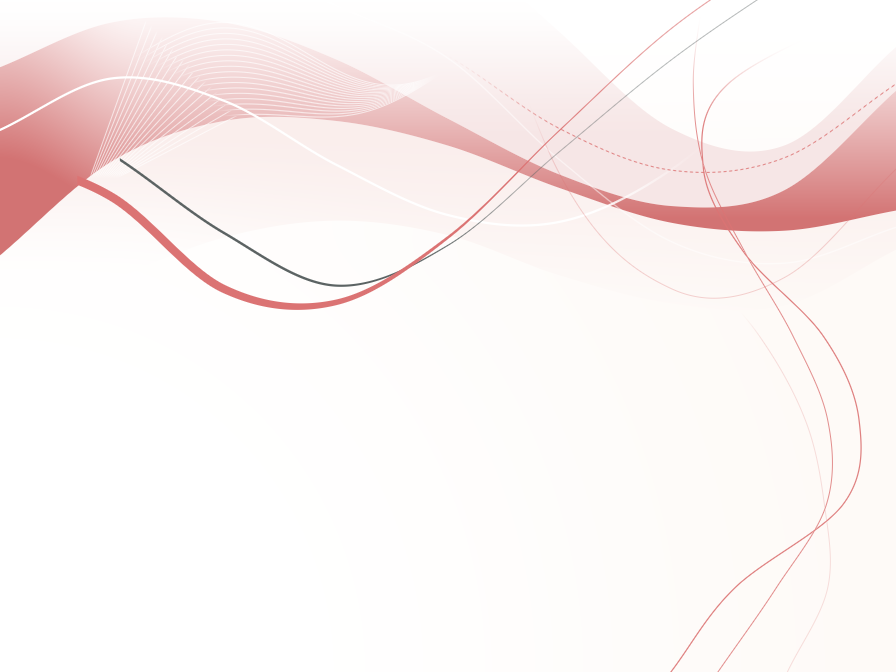
A WebGL 2 fragment shader for this background:

```glsl
#version 300 es
precision highp float;
// Pale backdrop with a flowing rose ribbon, translucent bands and thin strands.
// Every edge and strand is a cubic spline over nine evenly spaced knots;
// space is 8 units wide and 6 tall, with depth measured down from the top.

uniform vec2 u_resolution;
out vec4 fragColor;

const vec3 WHITE = vec3(1.0);
const vec3 CREAM = vec3(0.995, 0.98, 0.968);
const vec3 BLUSH = vec3(0.965, 0.9, 0.9);
const vec3 VEIL = vec3(0.98, 0.932, 0.925);
const vec3 PALE_ROSE = vec3(0.99, 0.96, 0.96);
const vec3 DEEP_ROSE = vec3(0.825, 0.45, 0.45);
const vec3 STRAND_RED = vec3(0.86, 0.45, 0.45);
const vec3 SLATE = vec3(0.36, 0.39, 0.39);

// Edges of the filled shapes: depth at x = 0..8
const float RIBBON_TOP[9] = float[9](.6, .2, .2, .53, 1.06, 1.56, 1.84, 1.7, .81);
const float RIBBON_BASE[9] = float[9](2.28, 1.44, 1.08, 1.08, 1.3, 1.68, 1.99, 2.06, 1.88);
const float BLUSH_TOP[9] = float[9](-4., -3.5, -2.7, -1.7, -.65, .29, 1.15, 1.3, .42);
const float VEIL_BASE[9] = float[9](2.9, 2.5, 2.12, 1.97, 2.1, 2.46, 2.71, 2.73, 2.23);
// Strands running across
const float WHITE_WAVE[9] = float[9](1.16, .7, .9, 1.47, 1.92, 1.98, 1.51, .62, -.3);
const float RED_WAVE[9] = float[9](1.38, 1.76, 2.58, 2.7, 2.12, 1.16, .25, -.42, -1.);
const float SLATE_WAVE[9] = float[9](.83, 1.38, 2.08, 2.55, 2.19, 1.35, .53, -.16, -.8);
const float DASHED_WAVE[9] = float[9](-1.2, -.8, -.4, 0., .5, 1.15, 1.52, 1.41, .75);
const float DOTTED_WAVE[9] = float[9](-8., -7., -6., -4., -1.2, 1.56, 2.58, 2.48, 1.51);
const float FAINT_WAVE[9] = float[9](-.6, -.6, -.4, .05, .52, 1.43, 2.16, 2.35, 2.03);
// Strands running down: x at evenly spaced depths
const float INNER_FALL[9] = float[9](6.27, 6.19, 6.29, 6.65, 7.08, 7.39, 7.38, 6.93, 6.41);
const float OUTER_FALL[9] = float[9](7.9, 6.5, 6.28, 6.64, 7.35, 7.67, 7.53, 6.56, 5.99);
const float FAINT_FALL[9] = float[9](5., 5.2, 5.6, 6.15, 6.78, 7.19, 7.36, 7.39, 7.03);

// Signed distance to a Catmull-Rom curve, positive past it
float curve(float knots[9], float along, float across, float spacing) {
  float s = clamp(along / spacing, 0.0, 7.9999);
  int k = int(s);
  float t = s - float(k);
  float b = knots[k], c = knots[k + 1];
  float a = k > 0 ? knots[k - 1] : 2.0 * b - c;
  float d = k < 7 ? knots[k + 2] : 2.0 * c - b;
  float k1 = 0.5 * (c - a), k2 = a - 2.5 * b + 2.0 * c - 0.5 * d;
  float k3 = 0.5 * (d - a) + 1.5 * (b - c);
  float value = b + t * (k1 + t * (k2 + t * k3));
  float slope = (k1 + t * (2.0 * k2 + 3.0 * t * k3)) / spacing;
  return (across - value) / sqrt(1.0 + slope * slope);
}

float fill(float d, float px) { return clamp(0.5 + d / px, 0.0, 1.0); }

// Strokes thinner than a pixel keep their ink by fading
float stroke(float d, float width, float px) {
  float w = max(width, px);
  return width / w * fill(0.5 * w - abs(d), px);
}

float span(float lo, float hi, float soft, float v) {
  return smoothstep(lo - soft, lo + soft, v) * (1.0 - smoothstep(hi - soft, hi + soft, v));
}

// White net: a rising fan whose lines bend into converging waves
float net(vec2 p, float px) {
  float ink = 0.0;
  float top = 0.48 - 0.28 * cos((p.x - 2.0) * 2.1);
  float slope = 0.59 * sin((p.x - 2.0) * 2.1);
  float gap = 0.84 * (1.0 - smoothstep(1.9, 4.1, p.x));
  for (int i = 0; i < 18; i++) {
    float t = float(i) / 17.0;
    vec2 bend = vec2(1.3 + 0.8 * t, 0.2 + 0.84 * t);
    float foot = 0.81 + 0.27 * t;
    float lean = (bend.x - foot) / (1.57 - bend.y);
    float fan = (p.x - foot - lean * (1.57 - p.y)) / sqrt(1.0 + lean * lean);
    float wave = (p.y - top - gap * t) / sqrt(1.0 + slope * slope);
    ink = max(ink, stroke(fan, 0.009, px) * span(bend.y, 1.57, 0.03, p.y));
    ink = max(ink, stroke(wave, 0.009, px) * span(bend.x, 3.8, 0.15, p.x));
  }
  return ink;
}

void main() {
  vec2 p = gl_FragCoord.xy / u_resolution * vec2(8.0, 6.0);
  p.y = 6.0 - p.y;
  float px = 6.0 / u_resolution.y;

  // Background warms away from the lower left
  vec3 col = mix(WHITE, CREAM, smoothstep(2.0, 8.5, length(p - vec2(0.0, 6.0))));
  col = mix(col, WHITE, 1.0 - smoothstep(0.0, 2.5, p.y));

  // Translucent bands and main ribbon
  float top = curve(RIBBON_TOP, p.x, p.y, 1.0);
  float base = curve(RIBBON_BASE, p.x, p.y, 1.0);
  float blush = fill(curve(BLUSH_TOP, p.x, p.y, 1.0), px) * fill(-top, px);
  col = mix(col, BLUSH, blush * smoothstep(-0.1, 1.35, p.y));
  float veil = fill(base, px) * fill(-curve(VEIL_BASE, p.x, p.y, 1.0), px);
  float veilEnd = mix(2.5, 3.1, smoothstep(1.0, 4.5, p.x));
  col = mix(col, VEIL, veil * (1.0 - smoothstep(1.1, veilEnd, p.y)));
  float depth = (p.y - 0.15) / 1.8 + 0.3 * (1.0 - smoothstep(0.0, 1.3, p.x));
  vec3 rose = mix(PALE_ROSE, DEEP_ROSE, pow(clamp(depth, 0.0, 1.0), 1.2));
  col = mix(col, rose, fill(top, px) * fill(-base, px));

  // White lines
  col = mix(col, WHITE, 0.65 * net(p, px));
  col = mix(col, WHITE, 0.5 * stroke(curve(FAINT_WAVE, p.x, p.y, 1.0), 0.012, px));
  float whiteFade = 1.0 - smoothstep(5.2, 6.4, p.x);
  col = mix(col, WHITE, whiteFade * stroke(curve(WHITE_WAVE, p.x, p.y, 1.0), 0.02, px));

  // Dashed and dotted arcs
  float dash = span(0.2, 0.75, 0.15, fract(p.x * 20.0)) * smoothstep(3.9, 5.2, p.x);
  col = mix(col, STRAND_RED, 0.8 * dash * stroke(curve(DASHED_WAVE, p.x, p.y, 1.0), 0.01, px));
  float dots = smoothstep(4.7, 5.0, p.x) * 0.35;
  col = mix(col, STRAND_RED, dots * stroke(curve(DOTTED_WAVE, p.x, p.y, 1.0), 0.008, px));

  // Falling strands
  float inner = stroke(curve(INNER_FALL, p.y, p.x, 0.75), 0.009, px) * smoothstep(0.1, 1.2, p.y);
  float outer = stroke(curve(OUTER_FALL, p.y, p.x, 0.75), 0.011, px) * smoothstep(0.35, 1.2, p.y);
  float faint = stroke(curve(FAINT_FALL, p.y, p.x, 0.75), 0.008, px) * smoothstep(2.75, 3.1, p.y);
  col = mix(col, STRAND_RED, max(max(0.8 * inner, 0.9 * outer), 0.25 * faint));

  // Slate and tapering red strands
  float slateInk = fill(p.x - 1.07, px) * mix(1.0, 0.5, smoothstep(3.5, 5.0, p.x));
  float slateWidth = mix(0.022, 0.008, smoothstep(2.5, 4.5, p.x));
  col = mix(col, SLATE, slateInk * stroke(curve(SLATE_WAVE, p.x, p.y, 1.0), slateWidth, px));
  float redWidth = mix(0.075, 0.01, smoothstep(1.5, 5.0, p.x));
  float redInk = fill(p.x - 0.69, px) * mix(1.0, 0.65, smoothstep(4.5, 6.0, p.x));
  col = mix(col, STRAND_RED, redInk * stroke(curve(RED_WAVE, p.x, p.y, 1.0), redWidth, px));

  fragColor = vec4(col, 1.0);
}
```
